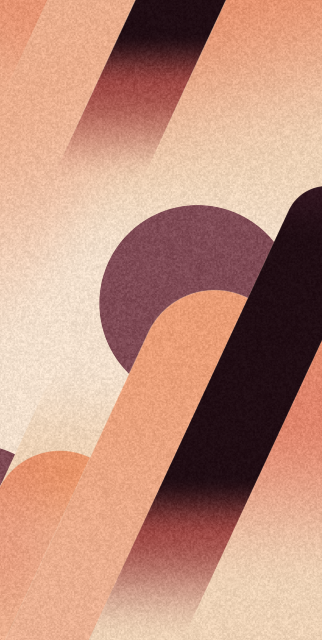
This background is drawn by a Shadertoy shader. Its source:

```glsl
// Slanted rounded bands and plum discs over a grainy peach and cream sky.

const float SLOPE = 0.466;                  // sideways drift per unit of height
const vec2 AXIS = vec2(0.4224, 0.9064);     // direction along the bands

const vec3 CREAM  = vec3(0.95, 0.875, 0.80);
const vec3 SAND   = vec3(0.93, 0.82, 0.71);
const vec3 PEACH  = vec3(0.92, 0.68, 0.55);
const vec3 ORANGE = vec3(0.91, 0.58, 0.41);
const vec3 SALMON = vec3(0.88, 0.52, 0.42);
const vec3 PLUM   = vec3(0.50, 0.29, 0.33);
const vec3 NIGHT  = vec3(0.125, 0.05, 0.075);
const vec3 RUST   = vec3(0.62, 0.28, 0.265);

float hash(vec2 p) {
    vec3 q = fract(vec3(p.xyx) * 0.1031);
    q += dot(q, q.yzx + 33.33);
    return fract((q.x + q.y) * q.z);
}

float valueNoise(vec2 p) {
    vec2 i = floor(p), f = fract(p);
    f = f * f * (3.0 - 2.0 * f);
    vec2 e = vec2(0.0, 1.0);
    return mix(mix(hash(i), hash(i + e.yx), f.x),
               mix(hash(i + e.xy), hash(i + e.yy), f.x), f.y);
}

// Distance to a round-topped band running endlessly down from its cap centre
float band(vec2 p, vec2 cap, float radius) {
    vec2 q = p - cap;
    return length(q - min(dot(q, AXIS), 0.0) * AXIS) - radius;
}

float disc(vec2 p, vec2 centre, float radius) {
    return length(p - centre) - radius;
}

float cover(float d, float pixel) {
    return smoothstep(0.6 * pixel, -0.6 * pixel, d);
}

// Fills a shape and lays a faint light line along its rim
vec3 paint(vec3 base, vec3 fill, float d, float rim, float pixel) {
    vec3 col = mix(base, fill, cover(d, pixel));
    return mix(col, SAND, rim * cover(abs(d) - 0.0007, pixel));
}

// Night to rust to the colour beneath, as depth grows from 0 to 1
vec3 duskFade(float depth, vec3 beneath) {
    vec3 col = mix(NIGHT, RUST, smoothstep(0.02, 0.38, depth));
    return mix(col, beneath, smoothstep(0.30, 0.98, depth));
}

vec3 sky(vec2 p, float slant, float pixel) {
    vec3 left = mix(CREAM, PEACH, smoothstep(0.42, 0.86, p.y - 0.45 * p.x));
    vec3 corner = mix(left, mix(SALMON, ORANGE, 0.5),
                      0.75 * smoothstep(0.84, 1.0, p.y + 0.3 * p.x));
    left = mix(left, corner, cover((slant - 0.074) * AXIS.y, pixel));

    float warmth = smoothstep(0.70, 1.03, p.y - 0.25 * (p.x - 0.36));
    vec3 right = mix(CREAM, SAND, smoothstep(0.58, 0.76, p.y));
    right = mix(right, mix(SALMON, ORANGE, 0.6), 0.95 * warmth);
    return mix(left, right, smoothstep(0.22, 0.35, slant));
}

void mainImage(out vec4 fragColor, in vec2 fragCoord) {
    float pixel = 1.0 / iResolution.y;
    vec2 p = fragCoord * pixel;
    p.x *= 0.5039 * iResolution.y / iResolution.x;
    float slant = p.x + SLOPE * (1.0 - p.y);

    vec3 col = sky(p, slant, pixel);

    // Upper dark band melting into the sky
    float upper = band(p, vec2(0.376, 1.2), 0.0643);
    col = paint(col, duskFade((0.955 - p.y) / 0.245, col), upper,
                0.4 * smoothstep(0.72, 0.85, p.y), pixel);

    // Plum discs
    vec3 plum = PLUM + 0.02 * (p.y - 0.5);
    col = paint(col, plum, disc(p, vec2(0.309, 0.526), 0.1535), 0.0, pixel);
    col = paint(col, plum, disc(p, vec2(-0.039, 0.167), 0.138), 0.0, pixel);

    // Pale band, then the warm band in front of it
    vec3 pale = mix(SAND, CREAM, smoothstep(0.29, 0.43, p.y));
    col = paint(col, pale, band(p, vec2(0.137, 0.349), 0.078), 0.1, pixel);
    vec3 warm = mix(PEACH, ORANGE, smoothstep(0.16, 0.29, p.y + 0.2 * p.x));
    warm = mix(warm, SALMON, 0.4 * smoothstep(0.13, 0.0, p.x)
                                 * smoothstep(0.0, 0.15, p.y));
    col = paint(col, warm, band(p, vec2(0.094, 0.189), 0.1068), 0.25, pixel);

    // Central orange band
    vec3 central = mix(vec3(0.92, 0.69, 0.57), vec3(0.92, 0.615, 0.46),
                       smoothstep(0.0, 0.52, p.y));
    col = paint(col, central, band(p, vec2(0.336, 0.432), 0.1146), 0.3, pixel);

    // Glowing slope at the lower right
    vec3 glow = mix(SAND, SALMON, smoothstep(0.07, 0.36, p.y));
    glow = mix(glow, ORANGE, 0.5 * smoothstep(0.38, 0.50, p.y));
    col = mix(col, glow, cover(0.678 - slant, pixel));

    // Lower dark band
    vec3 dusk = duskFade((0.262 - p.y) / 0.27, SAND);
    dusk += vec3(0.07, 0.035, 0.05) * smoothstep(0.62, 0.72, p.y);
    col = paint(col, dusk, band(p, vec2(0.512, 0.643), 0.0665), 0.15, pixel);

    // Paper grain, softer on the darkest tones
    float grain = valueNoise(p * 410.0) + 0.5 * hash(floor(p * 512.0)) - 0.75;
    col += grain * mix(0.03, 0.085, smoothstep(0.05, 0.5, col.r));

    fragColor = vec4(clamp(col, 0.0, 1.0), 1.0);
}
```
